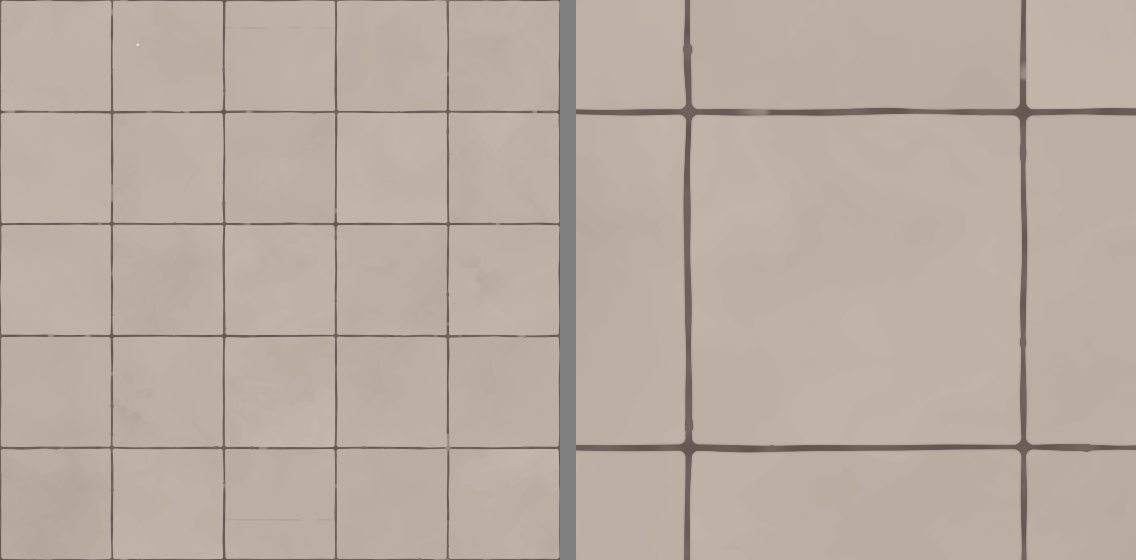
Left: the whole. Right: its middle third, enlarged.
This texture is drawn by a Shadertoy shader. Its source:

```glsl
const float TILES = 5.0;
const vec3 CLAY = vec3(0.74, 0.69, 0.65);
const vec3 GROUT = vec3(0.42, 0.37, 0.35);

float hash(vec2 p) {
    return fract(sin(dot(p, vec2(127.1, 311.7))) * 43758.5453);
}

// Value noise that wraps after a whole number of cells
float noise(vec2 p, vec2 period) {
    vec2 i = floor(p), f = fract(p);
    f = f * f * (3.0 - 2.0 * f);
    vec2 a = mod(i, period), b = mod(i + 1.0, period);
    return mix(mix(hash(a), hash(vec2(b.x, a.y)), f.x),
               mix(hash(vec2(a.x, b.y)), hash(b), f.x), f.y);
}

float fbm(vec2 p, float period) {
    float sum = 0.0, amp = 0.5;
    for (int i = 0; i < 5; i++) {
        sum += amp * noise(p, vec2(period));
        p *= 2.0;
        period *= 2.0;
        amp *= 0.5;
    }
    return sum;
}

// Flat tone steps with softened borders
float posterize(float v, float levels) {
    v *= levels;
    return (floor(v) + smoothstep(0.4, 0.6, fract(v))) / levels;
}

void mainImage(out vec4 fragColor, in vec2 fragCoord) {
    vec2 uv = fragCoord / iResolution.xy;
    vec2 p = uv * TILES;
    float pixel = TILES / iResolution.y;

    // Slightly uneven joints
    vec2 wobble = vec2(noise(p * 5.0, vec2(25.0)), noise(p * 5.0 + 9.0, vec2(25.0))) - 0.5;
    vec2 q = p + 0.007 * wobble;
    vec2 tile = mod(floor(q), TILES);
    vec2 local = fract(q);

    // Cloudy glaze, shifted separately for each tile
    vec2 shift = floor(20.0 * vec2(hash(tile + 3.1), hash(tile + 7.7)));
    vec2 g = p * 2.0 + shift;
    vec2 warp = vec2(fbm(g + 4.0, 10.0), fbm(g + 8.0, 10.0)) - 0.5;
    float cloud = posterize(fbm(g + 1.6 * warp, 10.0), 9.0);
    float strength = mix(0.03, 0.09, hash(tile + 1.3));
    vec3 color = CLAY + strength * (cloud - 0.48) * vec3(1.0, 1.02, 1.04);
    color += 0.018 * (hash(tile + 5.9) - 0.5);

    // Faint brownish stains
    float mottle = smoothstep(0.42, 0.58, fbm(p * 6.0, 30.0));
    float stain = exp(-dot(uv - vec2(0.24, 0.284), uv - vec2(0.24, 0.284)) * 900.0)
                + 0.6 * exp(-dot(uv - vec2(0.853, 0.505), uv - vec2(0.853, 0.505)) * 600.0);
    color -= vec3(0.055, 0.055, 0.06) * stain * mottle;

    // Hairline scratch across the middle tile of the bottom and top rows
    if (tile.x == 2.0 && mod(tile.y, 4.0) == 0.0) {
        float offset = abs(local.y - mix(0.36, 0.75, tile.y / 4.0));
        float hairline = 1.0 - smoothstep(0.002, 0.002 + pixel, offset);
        color -= 0.045 * hairline * smoothstep(0.3, 0.5, noise(p * 8.0, vec2(40.0)));
    }

    // Pale speck
    float speck = length(uv - vec2(0.246, 0.92)) * TILES;
    color = mix(color, vec3(0.93, 0.91, 0.88), 1.0 - smoothstep(0.006, 0.006 + pixel, speck));

    // Rounded tile edge, with joint width varying along its length
    vec2 box = abs(local - 0.5) - 0.47;
    float edge = 0.03 - length(max(box, 0.0)) - min(max(box.x, box.y), 0.0);
    float wear = noise(p * 7.0 + 3.0, vec2(35.0));
    float chips = noise(p * 16.0, vec2(80.0));
    float width = 0.0085 + 0.005 * (wear - 0.5) + 0.006 * smoothstep(0.85, 1.0, chips);
    float joint = 1.0 - smoothstep(width - 0.5 * pixel, width + 0.5 * pixel, edge);
    float rim = 1.0 - smoothstep(width, width + 0.008, edge);

    // Smeared glaze thins the grout in places
    float smear = smoothstep(0.88, 0.97, noise(p * 9.0 + 5.0, vec2(45.0)));
    vec3 grout = GROUT + 0.07 * (chips - 0.5);
    color = mix(color, color * 0.9, 0.6 * rim);
    color = mix(color, grout, joint * (1.0 - 0.65 * smear));

    fragColor = vec4(color, 1.0);
}
```
